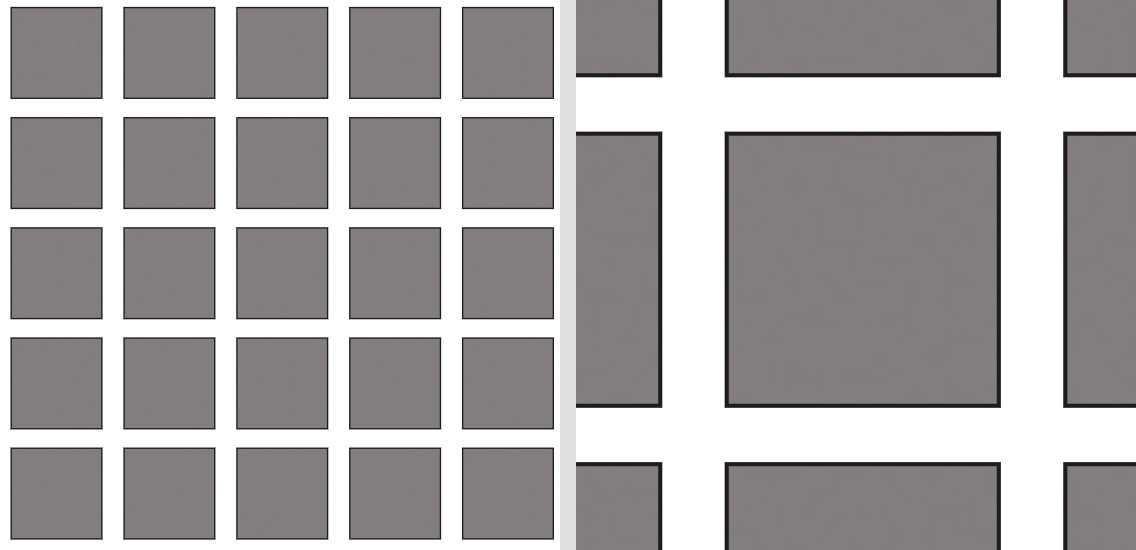
Left, the full canvas; right, a detail of the centre.
Write a Shadertoy shader that draws this pattern.

```glsl
// A five by five grid of grey squares with thin dark outlines on white.
// Each square is a box distance to its nearest grid centre; gradient noise
// gives every fill its own very faint warm and cool mottling.

// Lengths are in canvas heights, measured from the canvas centre.
const vec2  GRID_CENTER  = vec2(0.0041, 0.0032);
const vec2  PITCH        = vec2(0.2052, 0.2003);
const float GRID_REACH   = 2.0;     // squares on each side of the middle one
const float HALF_SIZE    = 0.0837;  // to the outer edge of the outline
const float LINE_WIDTH   = 0.0025;
const float MOTTLE_SCALE = 85.0;
const float MOTTLE_LIGHT = 0.008;
const float MOTTLE_TINT  = 0.010;

const vec3 PAPER   = vec3(1.0);
const vec3 FILL    = vec3(0.512, 0.492, 0.502);
const vec3 OUTLINE = vec3(0.12, 0.11, 0.12);

// Pseudo-random unit gradient at a lattice point
vec2 latticeGradient(vec2 cell) {
    vec3 h = fract(cell.xyx * vec3(0.1031, 0.1030, 0.0973));
    h += dot(h, h.yzx + 33.33);
    float angle = 6.28319 * fract((h.x + h.y) * h.z);
    return vec2(cos(angle), sin(angle));
}

float gradientNoise(vec2 p) {
    vec2 i = floor(p);
    vec2 f = fract(p);
    vec2 u = f * f * f * (f * (f * 6.0 - 15.0) + 10.0);
    vec2 e = vec2(1.0, 0.0);
    float a = dot(latticeGradient(i), f);
    float b = dot(latticeGradient(i + e.xy), f - e.xy);
    float c = dot(latticeGradient(i + e.yx), f - e.yx);
    float d = dot(latticeGradient(i + e.xx), f - e.xx);
    return mix(mix(a, b, u.x), mix(c, d, u.x), u.y);
}

float boxDistance(vec2 p, float halfSize) {
    vec2 d = abs(p) - halfSize;
    return length(max(d, 0.0)) + min(max(d.x, d.y), 0.0);
}

// Fraction of a pixel lying inside the distance field
float coverage(float dist, float pixel) {
    return clamp(0.5 - dist / pixel, 0.0, 1.0);
}

vec3 mottledFill(vec2 local, vec2 cell) {
    vec2 q = local * MOTTLE_SCALE + cell * 37.0 + 200.0;
    float light = gradientNoise(q);
    float tint = gradientNoise(q * 0.7 + 91.3);
    return FILL + MOTTLE_LIGHT * light
         + MOTTLE_TINT * tint * vec3(1.0, -0.3, -0.7);
}

void mainImage(out vec4 fragColor, in vec2 fragCoord) {
    float pixel = 1.0 / iResolution.y;
    vec2 p = (fragCoord - 0.5 * iResolution.xy) * pixel - GRID_CENTER;

    // Nearest square, limited to the finite grid
    vec2 cell = clamp(floor(p / PITCH + 0.5), -GRID_REACH, GRID_REACH);
    vec2 local = p - cell * PITCH;
    float dist = boxDistance(local, HALF_SIZE);

    // Outline over paper, then fill over outline
    vec3 color = mix(PAPER, OUTLINE, coverage(dist, pixel));
    color = mix(color, mottledFill(local, cell), coverage(dist + LINE_WIDTH, pixel));
    fragColor = vec4(color, 1.0);
}
```
